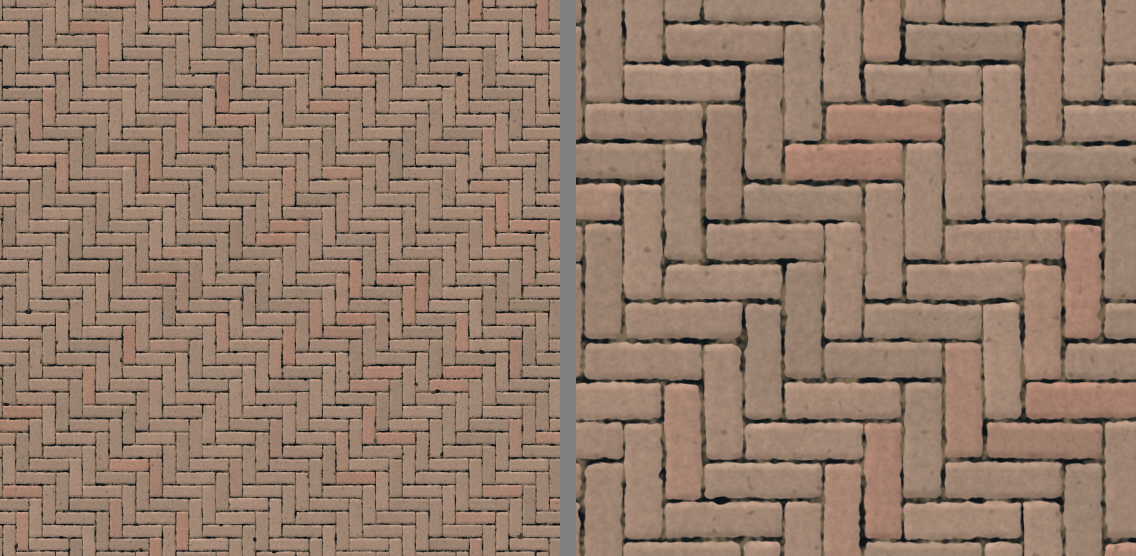
Left, the full canvas; right, a detail of the centre.
Reproduce this texture procedurally as a Shadertoy shader.

```glsl
// Herringbone paving of worn 3:1 clay bricks with dark, partly sanded joints.

vec2 hash2(vec2 p) {
    vec3 q = fract(p.xyx * vec3(0.1031, 0.1030, 0.0973));
    q += dot(q, q.yzx + 33.33);
    return fract((q.xx + q.yz) * q.zy);
}

float cornerSlope(vec2 corner, vec2 offset) {
    return dot(hash2(corner + 50.0) * 2.0 - 1.0, offset);
}

// Gradient noise, roughly -0.7 to 0.7
float noise(vec2 p) {
    vec2 i = floor(p), f = p - i;
    vec2 u = f * f * f * (f * (f * 6.0 - 15.0) + 10.0);
    vec2 e = vec2(1.0, 0.0);
    return mix(mix(cornerSlope(i, f), cornerSlope(i + e, f - e), u.x),
               mix(cornerSlope(i + e.yx, f - e.yx), cornerSlope(i + 1.0, f - 1.0), u.x), u.y);
}

float roundedBox(vec2 p, vec2 halfSize, float radius) {
    vec2 d = abs(p) - halfSize + radius;
    return length(max(d, 0.0)) + min(max(d.x, d.y), 0.0) - radius;
}

void mainImage(out vec4 fragColor, in vec2 fragCoord) {
    // One unit is one brick width; the bond repeats every six units
    vec2 p = fragCoord / iResolution.xy * vec2(42.0, 41.94) - vec2(0.18, 0.38);
    float pixel = 42.0 / min(iResolution.x, iResolution.y);
    p += 0.05 * vec2(noise(p * 0.4), noise(p * 0.4 + 31.0));

    // Herringbone: three lying cells, then three standing, stepping diagonally
    vec2 cell = floor(p);
    float k = floor(mod(cell.x - cell.y + 4.5, 6.0));
    bool lying = k < 3.0;
    vec2 id = cell - (lying ? vec2(k, 0.0) : vec2(0.0, 5.0 - k));
    vec2 halfSize = lying ? vec2(1.5, 0.5) : vec2(0.5, 1.5);
    vec2 tone = hash2(id + 7.0), shift = hash2(id + 93.0);

    // Brick outline: slightly misplaced and turned, ragged edges and chips
    vec2 q = p - id - halfSize + (shift - 0.5) * 0.05;
    q += (tone.x - 0.5) * 0.03 * vec2(-q.y, q.x);
    vec2 body = halfSize - vec2(0.03, 0.04) - 0.02 * tone.yx;
    float d = roundedBox(q, body, 0.12);
    d += 0.06 * noise(p * 2.7) + 0.05 * noise(p * 6.0 + 17.0);
    d += 0.15 * smoothstep(0.3, 0.6, noise(p * 1.3 + 40.0));

    // Clay: mostly tan, some bricks greyer and a few redder
    vec3 clay = vec3(0.63, 0.525, 0.455);
    clay = mix(clay, vec3(0.58, 0.50, 0.43), 0.6 * smoothstep(0.5, 1.0, tone.x));
    clay = mix(clay, vec3(0.67, 0.49, 0.42), 0.65 * smoothstep(0.8, 1.0, tone.y));
    clay *= 0.98 + 0.05 * shift.x;

    // Surface stains, grain and small pits
    float grain = noise(p * 4.5 + id) + noise(p * 10.0);
    clay *= 1.0 + 0.04 * noise(p * 0.9 + 11.0) + 0.08 * grain;
    clay *= 1.0 - 0.2 * smoothstep(0.3, 0.6, noise(p * 3.5 + 71.0));

    // Worn rim: pale crest on the upper side, shade on the lower side
    vec2 rim = smoothstep(body - 0.24, body - 0.04, abs(q)) * sign(q);
    float wear = 1.0 + 1.2 * noise(p * 1.8 + 5.0);
    clay *= 1.0 + wear * (0.15 * max(rim.y, 0.0) + 0.12 * min(rim.y, 0.0) - 0.04 * rim.x);

    // Joints: deep shadow with sand, sandier where they run upright
    float upright = smoothstep(-0.05, 0.05, abs(q.x) - body.x - abs(q.y) + body.y);
    float patches = noise(p * 1.7 + 23.0) + 0.5 * noise(p * 6.0);
    float sand = smoothstep(-0.25, 0.5, patches + 0.18 * upright);
    vec3 joint = mix(vec3(0.05, 0.075, 0.085), vec3(0.48, 0.41, 0.32), sand);

    float soft = 0.6 * pixel + 0.015;
    fragColor = vec4(mix(clay, joint, smoothstep(-soft, soft, d)), 1.0);
}
```
